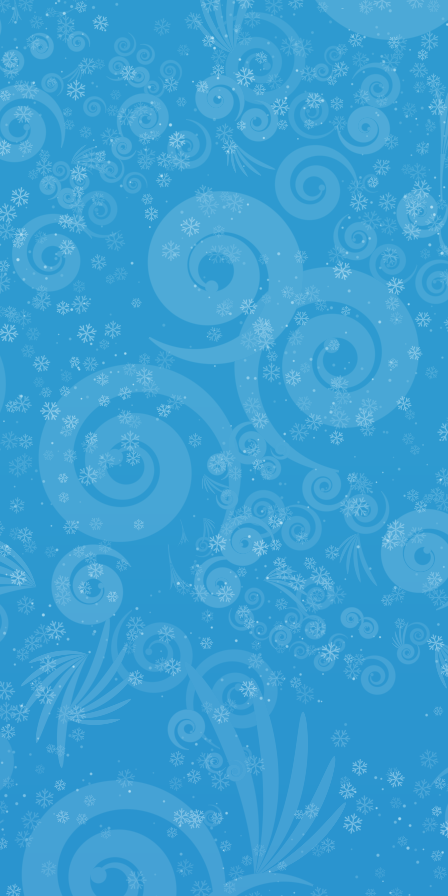
Reproduce this pattern procedurally as a Shadertoy shader.

```glsl
// Pale winter ornament on blue: spiral curls, fronds, flared leaves, snowflakes and specks.
const float TAU = 6.2831853;

vec3 hash(vec3 p) {
    p = fract(p * vec3(0.1031, 0.1030, 0.0973) + 0.137);
    p += dot(p, p.yxz + 33.33);
    return fract((p.xxy + p.yxx) * p.zyx);
}

mat2 turn(float a) { return mat2(cos(a), sin(a), -sin(a), cos(a)); }

float gradientDot(vec2 cell, vec2 offset) {
    float a = TAU * hash(vec3(cell, 91.0)).x;
    return dot(vec2(cos(a), sin(a)), offset);
}

float gradientNoise(vec2 p) {
    vec2 i = floor(p), f = fract(p), u = f * f * (3.0 - 2.0 * f), e = vec2(0, 1);
    return mix(mix(gradientDot(i, f), gradientDot(i + e.yx, f - e.yx), u.x),
               mix(gradientDot(i + e.xy, f - e.xy), gradientDot(i + 1.0, f - 1.0), u.x), u.y);
}

// Tapered logarithmic spiral with a round tip, outer radius 1.
float curl(vec2 p, float fat, float turns) {
    float r = length(p), a = atan(p.y, p.x) / TAU + 0.5, d = 9.0;
    for (int i = 0; i < 3; i++) {
        float s = (a + float(i)) / turns;
        if (s > 1.0) break;
        float spine = exp(-0.8 * turns * s);
        d = min(d, abs(r - spine) - spine * fat * 4.0 * s * (1.0 - s) - 0.01);
    }
    float tip = (fract(turns) - 0.5) * TAU, tipRadius = exp(-0.8 * turns);
    return min(d, length(p - tipRadius * vec2(cos(tip), sin(tip))) - 0.07);
}

// Fan of bent teardrops growing from the left.
float frond(vec2 p) {
    float d = 9.0;
    p = p * 0.5 + vec2(0.5, 0.2);
    for (int i = 0; i < 5; i++) {
        vec2 q = turn(-0.3 * float(i) + 0.4) * p / (1.0 - 0.12 * float(i));
        q.y += 0.4 * q.x * q.x;
        float x = clamp(q.x, 0.0, 1.0);
        d = min(d, length(vec2(q.x - x, q.y)) - 0.13 * x * sqrt(1.0 - x));
    }
    return d * 2.0;
}

// Trumpet-shaped leaf with a scalloped rim and fine veins.
float flaredLeaf(vec2 p) {
    p.x = p.x * 0.5 + 0.5;
    p.y += 0.5 * p.x * p.x - 0.2;
    float x = clamp(p.x, 0.0, 1.0), halfWidth = 0.015 + 0.5 * x * x * x;
    float v = p.y / halfWidth;
    float d = max(abs(p.y) - halfWidth, p.x - 0.78 - 0.18 * abs(sin(v * 4.7)));
    float vein = abs(fract(v * 1.5) - 0.5) / 1.5 * halfWidth;
    d = max(d, 0.008 - vein - 0.1 * step(x, 0.4));
    return max(d, -p.x);
}

// Nested grid: each cell holds one motif unless a larger ancestor owns it.
float ornaments(vec2 p, float px) {
    float ink = 0.0;
    p = turn(0.5) * p + 3.0;
    for (int level = 0; level < 4; level++) {
        float size = 0.42 / exp2(float(level));
        for (int k = 0; k < 9; k++) {
            vec2 id = floor(p / size) + vec2(k % 3 - 1, k / 3 - 1);
            vec3 h = hash(vec3(id, level)), g = hash(vec3(id, level + 10));
            bool skip = h.z > 0.55;
            for (int up = 1; up <= level; up++)
                skip = skip || hash(vec3(floor(id / exp2(float(up))), level - up)).z < 0.55;
            if (skip) continue;
            float scale = size * mix(0.45, 0.64, g.x);
            vec2 q = turn(g.y * TAU) * (p - (id + 0.5 + 0.3 * (h.xy - 0.5)) * size) / scale;
            if (h.x < 0.5) q.y = -q.y;
            float d = g.z < 0.74 ? curl(q, mix(0.22, 0.44, h.y), mix(1.9, 2.6, g.x))
                    : g.z < 0.89 ? frond(q) : flaredLeaf(q);
            ink = max(ink, mix(0.1, 0.17, h.y) * smoothstep(px, -px, d * scale));
        }
    }
    return ink;
}

// Six folded arms, each with a pair of barbs; radius 1.
float snowflake(vec2 p) {
    float a = abs(mod(atan(p.y, p.x), TAU / 6.0) - TAU / 12.0);
    vec2 q = length(p) * vec2(cos(a), sin(a)), barb = vec2(0.3, 0.27), b = q - vec2(0.5, 0.0);
    float arm = length(q - vec2(clamp(q.x, 0.0, 1.0), 0.0));
    return min(arm, length(b - barb * clamp(dot(b, barb) / dot(barb, barb), 0.0, 1.0))) - 0.06;
}

// Drifts of flakes and specks, gathered where the noise is high.
float snow(vec2 p, float cell, bool flakes, float px) {
    float light = 0.0;
    for (int k = 0; k < 9; k++) {
        vec2 id = floor(p / cell) + vec2(k % 3 - 1, k / 3 - 1);
        vec3 h = hash(vec3(id, 40.0 + cell * 100.0)), g = hash(vec3(id, 60.0));
        float density = 0.3 + 0.9 * gradientNoise(id * cell * 4.0 + 7.0) + 0.08 * p.y;
        if (h.z > (flakes ? density : density * 0.45)) continue;
        vec2 q = p - (id + h.xy) * cell;
        float radius = flakes ? mix(0.01, 0.022, g.x) : mix(0.0012, 0.0034, g.x);
        float d = flakes ? snowflake(turn(g.y * TAU) * q / radius) * radius : length(q) - radius;
        light = max(light, mix(0.15, flakes ? 0.5 : 0.65, g.z * g.z) * smoothstep(px, -px, d));
    }
    return light;
}

void mainImage(out vec4 fragColor, in vec2 fragCoord) {
    vec2 p = fragCoord / iResolution.x;
    float px = 0.8 / iResolution.x;
    float height = fragCoord.y / iResolution.y;
    vec3 color = mix(vec3(0.165, 0.58, 0.81), vec3(0.18, 0.605, 0.815), smoothstep(0.0, 0.6, height));
    color = mix(color, vec3(0.95, 0.98, 1.0), ornaments(p, px));
    color = mix(color, vec3(0.9, 0.97, 1.0), snow(p, 0.042, true, px));
    color = mix(color, vec3(0.9, 0.98, 1.0), snow(p, 0.021, false, px));
    fragColor = vec4(color, 1.0);
}
```
